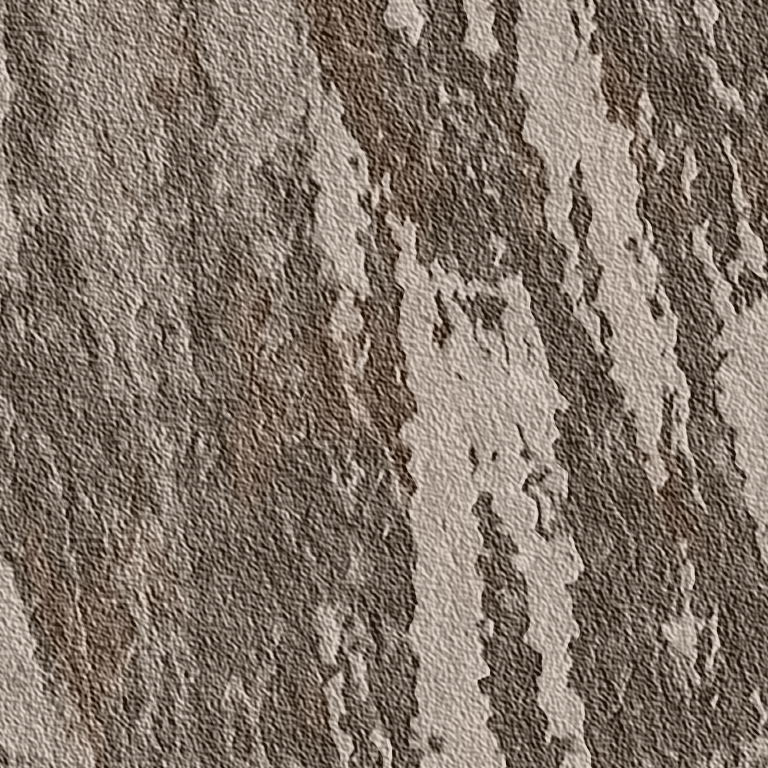
Reproduce this texture procedurally as a Shadertoy shader.

```glsl
const float SLANT = 0.2;                   // sideways drift of the streaks
const vec2 LIGHT_STEP = vec2(0.0048, -0.0018);
const vec2 GRAIN_STEP = vec2(0.003, 0.0017);
const vec3 WARM_TINT = vec3(0.05, 0.0, -0.041);
const vec3 RUST_TINT = vec3(0.016, -0.003, -0.014);

// Random unit gradient for a lattice cell
vec2 cellGradient(ivec2 cell) {
    uvec2 u = uvec2(cell + 4096);
    uint h = u.x * 1597334677u ^ u.y * 3812015801u;
    h = (h ^ (h >> 15)) * 2246822519u;
    h ^= h >> 13;
    float angle = 6.28318 * float(h & 65535u) / 65536.0;
    return vec2(cos(angle), sin(angle));
}

float gradientNoise(vec2 p) {
    vec2 base = floor(p), f = p - base;
    ivec2 cell = ivec2(base);
    vec2 w = f * f * f * (f * (f * 6.0 - 15.0) + 10.0);
    float a = dot(cellGradient(cell), f);
    float b = dot(cellGradient(cell + ivec2(1, 0)), f - vec2(1, 0));
    float c = dot(cellGradient(cell + ivec2(0, 1)), f - vec2(0, 1));
    float d = dot(cellGradient(cell + ivec2(1, 1)), f - vec2(1, 1));
    return mix(mix(a, b, w.x), mix(c, d, w.x), w.y);
}

float fbm(vec2 p, int octaves) {
    float sum = 0.0, gain = 1.0;
    for (int i = 0; i < octaves; i++) {
        sum += gain * gradientNoise(p);
        p = p * 2.03 + 17.3;
        gain *= 0.55;
    }
    return sum;
}

// Slanted coordinates with a ragged sideways wobble
vec2 streakSpace(vec2 p) {
    float wobble = 0.022 * gradientNoise(p * vec2(7.0, 6.0) + 31.0)
                 + 0.013 * fbm(p * 27.0 + 5.0, 2);
    return vec2(p.x + SLANT * p.y + wobble, p.y);
}

// Raised pale layer: 1 on the plates, 0 in the gaps
float plates(vec2 p, float softness) {
    vec2 q = streakSpace(p);
    float relief = gradientNoise(q * vec2(9.5, 1.2) + vec2(3.7, 8.2))
                 + 0.6 * gradientNoise(q * vec2(22.0, 3.4) + 11.0)
                 + 0.36 * fbm(q * vec2(42.0, 20.0) + 23.0, 2);
    return smoothstep(-softness, softness, relief - 0.02);
}

// Thin broken ridges running along the streaks
float veins(vec2 p, vec2 scale, float width) {
    vec2 q = streakSpace(p);
    float line = abs(gradientNoise(q * scale + 47.0));
    float presence = smoothstep(-0.05, 0.12, gradientNoise(q * scale * vec2(0.7, 1.6) + 61.0));
    return presence * (1.0 - smoothstep(0.25 * width, width, line));
}

// Long ridges together with short wriggling ones
float ridges(vec2 p) {
    return max(veins(p, vec2(14.0, 2.4), 0.06), 0.8 * veins(p + 3.0, vec2(25.0, 7.0), 0.1));
}

float grainHeight(vec2 p) {
    vec2 q = vec2(p.x + 0.4 * p.y, p.y);
    return gradientNoise(q * vec2(215.0, 165.0))
         + 0.6 * gradientNoise(q * vec2(112.0, 84.0) + 9.0);
}

void mainImage(out vec4 fragColor, in vec2 fragCoord) {
    vec2 p = fragCoord / iResolution.y;

    // Worn band on the left, crisp plates elsewhere
    float crisp = smoothstep(0.08, 0.3, abs(p.x - 0.2 + 0.15 * gradientNoise(p * 3.0 + 2.0)));
    float softness = mix(0.2, 0.055, crisp);

    // Plates with a lit rim and a shadow beside it
    float plate = plates(p, softness);
    float rim = plate - plates(p + LIGHT_STEP, softness);
    float shadow = max(plates(p - LIGHT_STEP, softness) - plate, 0.0);
    float ridge = ridges(p);
    float ridgeShadow = max(ridges(p - LIGHT_STEP) - ridge, 0.0);

    // Base tone and mottling
    vec2 q = streakSpace(p);
    float tone = mix(mix(0.385, 0.345, crisp), mix(0.54, 0.645, crisp), plate);
    tone += 0.15 * fbm(q * vec2(46.0, 13.0) + 71.0, 3) * mix(1.0, 0.6, plate * crisp);
    tone += 0.17 * rim - 0.14 * shadow;
    tone += 0.22 * ridge * (1.0 - 0.75 * plate) - 0.13 * ridgeShadow * (1.0 - 0.5 * plate);

    // Embossed grain, rougher in the gaps
    float grain = grainHeight(p) - grainHeight(p + GRAIN_STEP);
    tone += grain * mix(0.42, 0.28, plate * crisp);
    tone = clamp(tone, 0.06, 0.84);

    // Brown tint with faint rusty patches
    float rust = smoothstep(0.0, 0.4, fbm(q * vec2(7.0, 3.0) + 83.0, 2)) * (1.0 - 0.7 * plate);
    fragColor = vec4(tone + WARM_TINT + rust * RUST_TINT, 1.0);
}
```
